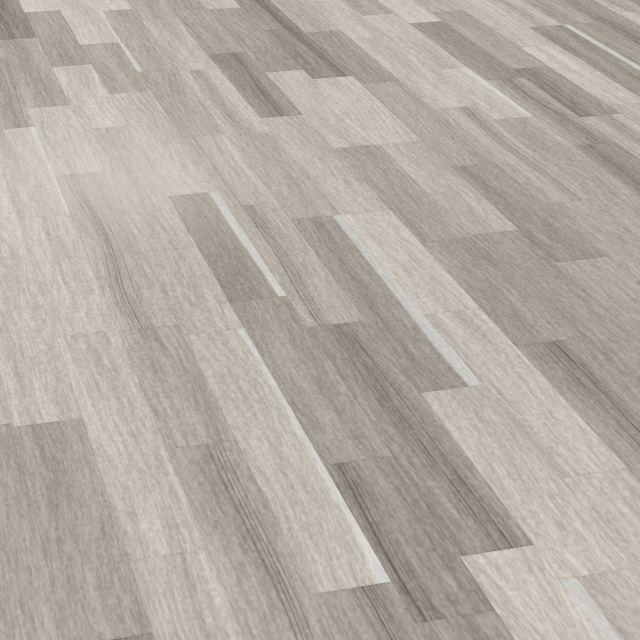
Reproduce this texture procedurally as a Shadertoy shader.

```glsl
const vec2 VANISH_X = vec2(-0.30, 10.42); // vanishing points along and across the boards
const float HORIZON = -0.664;
const float LANE_START = 0.2415;
const float LANE_WIDTH = 0.0845;
const float BOARD_LENGTH = 1.70;
const vec3 WARM_TINT = vec3(0.0, -0.03, -0.07);
const vec3 SAPWOOD = vec3(0.83, 0.825, 0.81);
const int SAMPLES = 3;

float hash(vec2 p) {
    vec3 q = fract(vec3(p.xyx) * vec3(0.1031, 0.1030, 0.0973));
    q += dot(q, q.yzx + 33.33);
    return fract((q.x + q.y) * q.z);
}

float noise(vec2 p) {
    vec2 i = floor(p), f = fract(p);
    f = f * f * (3.0 - 2.0 * f);
    float low = mix(hash(i), hash(i + vec2(1, 0)), f.x);
    float high = mix(hash(i + vec2(0, 1)), hash(i + vec2(1, 1)), f.x);
    return mix(low, high, f.y);
}

// Canvas point, measured from the top left, to lane and board units.
vec2 floorCoords(vec2 p) {
    float depth = p.y - HORIZON;
    float across = (p.x - VANISH_X.x) / depth;
    float along = (VANISH_X.y - p.x) / depth;
    return vec2((across - LANE_START) / LANE_WIDTH, along / BOARD_LENGTH);
}

float jointOffset(float lane, float row) {
    return 0.4 * hash(vec2(lane + 71.0, row + 13.0));
}

// Brightness change from broad bands, long fibres and short pores.
float grain(vec2 p, float seed) {
    float bands = noise(vec2(p.x * 4.0 + seed, p.y * 1.1)) - 0.5;
    float fibres = noise(vec2(p.x * 19.0 + seed, p.y * 3.0)) - 0.5;
    float threads = noise(vec2(p.x * 38.0 + seed, p.y * 16.0)) - 0.5;
    float pores = noise(vec2(p.x * 46.0 - seed, p.y * 75.0)) - 0.5;
    return 0.07 * bands + 0.045 * fibres + 0.075 * threads + 0.085 * pores;
}

// Dark heartwood: a soft band holding several narrow lines.
float heartwood(float x, float center) {
    float d = (x - center) / 0.20;
    float band = exp(-d * d);
    float lines = pow(0.5 + 0.5 * sin(x * 74.0 + 3.0 * sin(x * 19.0)), 6.0);
    return band * (0.045 + 0.14 * lines);
}

vec3 boardColor(vec2 local, vec2 id) {
    float seed = 90.0 * hash(id + 5.0);
    float kind = hash(id + 29.0);
    float side = step(0.5, hash(id + 43.0));
    float bend = noise(vec2(local.x * 1.2 + seed, local.y * 1.8 + seed)) - 0.5;
    vec2 p = vec2(local.x + 0.3 * bend, local.y);

    float tone = mix(0.635, 0.805, hash(id + 61.0));
    tone += grain(p, seed);
    float rings = sin(p.x * 44.0 + 9.0 * noise(p * vec2(1.5, 2.0) + seed));
    tone += 0.012 * rings * step(0.4, hash(id + 83.0));
    if (kind < 0.24) {
        tone -= 0.025 + heartwood(p.x, mix(0.15, 0.8, hash(id + 97.0)));
    }
    vec3 color = tone + WARM_TINT;

    // Pale sapwood along one edge of a few boards.
    if (kind > 0.89) {
        float edge = mix(local.x, 1.0 - local.x, side);
        float width = mix(0.12, 0.24, hash(id + 101.0)) + 0.16 * bend;
        float sap = 1.0 - smoothstep(width - 0.03, width + 0.03, edge);
        color = mix(color, SAPWOOD + 0.6 * grain(p, seed), 0.85 * sap);
    }
    return color;
}

vec3 woodFloor(vec2 p) {
    vec2 q = floorCoords(p);
    float lane = floor(q.x);
    q.y += 7.0 * hash(vec2(lane + 37.0, 4.0));
    float row = floor(q.y);
    row -= step(fract(q.y), jointOffset(lane, row));
    float nearEnd = q.y - row - jointOffset(lane, row);
    float farEnd = row + 1.0 + jointOffset(lane, row + 1.0) - q.y;
    vec2 local = vec2(fract(q.x), nearEnd);
    vec3 color = boardColor(local, vec2(lane + 50.0, row + 20.0));

    // Narrow, faint seams.
    float sideSeam = 1.0 - smoothstep(0.004, 0.018, min(local.x, 1.0 - local.x));
    float endSeam = 1.0 - smoothstep(0.002, 0.008, min(nearEnd, farEnd));
    return color - 0.025 * max(sideSeam, endSeam);
}

// Soft window glare on the left and gentle shade on the right.
vec3 lighting(vec3 color, vec2 p) {
    vec2 d = (p - vec2(0.16, 0.28)) / vec2(0.20, 0.08);
    float glare = exp(-dot(d, d));
    vec2 s = (p - vec2(1.0, 0.42)) / vec2(0.38, 0.25);
    float shade = exp(-dot(s, s));
    return mix(color, vec3(0.85, 0.835, 0.81), 0.45 * glare) * (1.0 - 0.05 * shade);
}

void mainImage(out vec4 fragColor, in vec2 fragCoord) {
    vec3 color = vec3(0.0);
    for (int i = 0; i < SAMPLES * SAMPLES; i++) {
        vec2 shift = (vec2(i % SAMPLES, i / SAMPLES) + 0.5) / float(SAMPLES) - 0.5;
        vec2 p = (fragCoord + shift) / iResolution.xy;
        color += woodFloor(vec2(p.x, 1.0 - p.y));
    }
    color /= float(SAMPLES * SAMPLES);
    vec2 canvas = fragCoord / iResolution.xy;
    color = lighting(color, vec2(canvas.x, 1.0 - canvas.y));
    fragColor = vec4(clamp(color, 0.0, 1.0), 1.0);
}
```
